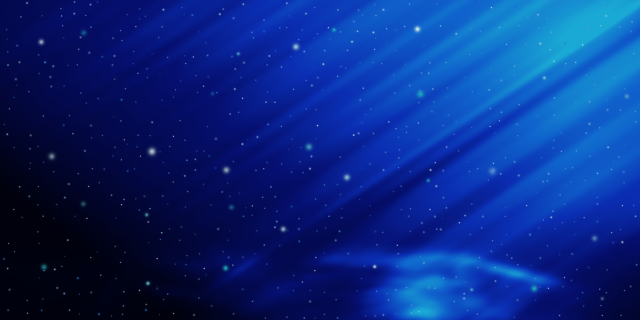
Give the GLSL for this background, as a Shadertoy shader.

```glsl
// Deep blue night sky with slanted light rays, a low glowing cloud and scattered stars.

#define LIGHT_POS vec2(1.80, 0.94)
#define RAY_DIR vec2(0.832, 0.555)
#define RAY_STRENGTH 0.25
#define CLOUD_STRENGTH 0.50
#define STAR_CELLS 27.0
#define STAR_DENSITY 0.50
#define ORB_CELLS 5.0
#define ORB_DENSITY 0.62

const vec3 NIGHT = vec3(0.00, 0.005, 0.05);
const vec3 NAVY  = vec3(0.01, 0.03, 0.27);
const vec3 ROYAL = vec3(0.02, 0.06, 0.44);
const vec3 BLUE  = vec3(0.04, 0.18, 0.70);
const vec3 AZURE = vec3(0.06, 0.39, 0.80);
const vec3 CYAN  = vec3(0.10, 0.66, 0.83);
const vec3 TEAL  = vec3(0.12, 0.68, 0.74);
const vec3 PALE  = vec3(0.82, 0.92, 0.90);

vec2 hash2(vec2 p) {
    vec3 q = fract(p.xyx * vec3(0.1031, 0.1030, 0.0973));
    q += dot(q, q.yzx + 33.33);
    return fract((q.xx + q.yz) * q.zy);
}

float noise(vec2 p) {
    vec2 i = floor(p), f = fract(p);
    f = f * f * (3.0 - 2.0 * f);
    float low = mix(hash2(i).x, hash2(i + vec2(1, 0)).x, f.x);
    float high = mix(hash2(i + vec2(0, 1)).x, hash2(i + vec2(1, 1)).x, f.x);
    return mix(low, high, f.y);
}

float fbm(vec2 p) {
    float sum = 0.0, amp = 0.571;
    for (int i = 0; i < 3; i++) {
        sum += amp * noise(p);
        p = mat2(1.6, 1.2, -1.2, 1.6) * p + 7.3;
        amp *= 0.5;
    }
    return sum;
}

float bump(float x, float centre, float width) {
    float t = (x - centre) / width;
    return exp(-t * t);
}

float blob(vec2 p, vec2 centre, vec2 size) {
    vec2 t = (p - centre) / size;
    return exp(-dot(t, t));
}

// Broad falloff around the light, darker toward the lower right
float skyLight(vec2 p) {
    vec2 d = sqrt((p - LIGHT_POS) * (p - LIGHT_POS) + 0.006);
    float corner = smoothstep(1.4, 2.0, p.x) * smoothstep(0.45, 0.08, p.y);
    return 1.03 - 0.41 * d.x - 0.55 * d.y - 0.30 * corner;
}

// Parallel streaks: across is the distance from the ray through the origin
float rays(vec2 p) {
    float along = dot(p, RAY_DIR);
    float across = dot(p, vec2(-RAY_DIR.y, RAY_DIR.x));
    float broad = noise(vec2(across * 12.0 + 8.0, along * 0.9));
    float fine = noise(vec2(across * 36.0, along * 1.3 + 5.0));
    float streaks = 0.4 * broad + 0.45 * fine - 0.43;
    float beams = 0.34 * bump(across, -0.288, 0.014) + 0.20 * bump(across, -0.22, 0.04)
                - 0.36 * bump(across, -0.36, 0.022) + 0.12 * bump(across, -0.45, 0.04);
    return streaks + beams;
}

// Soft cloud along the bottom, with hot spots
float cloud(vec2 p) {
    vec2 warp = vec2(fbm(p * 3.0), fbm(p * 3.0 + 9.0)) - 0.5;
    float wisps = fbm(vec2(p.x * 4.0, p.y * 10.0) + warp * 1.2);
    float top = 0.23 - 0.13 * smoothstep(1.45, 1.95, p.x) + 0.04 * warp.y;
    float body = smoothstep(top + 0.03, top - 0.09, p.y) * bump(p.x, 1.18, 0.58);
    float spots = 0.60 * blob(p, vec2(1.34, 0.025), vec2(0.08, 0.035))
                + 0.22 * blob(p, vec2(1.34, 0.05), vec2(0.20, 0.09))
                + 0.36 * blob(p, vec2(1.18, 0.19), vec2(0.24, 0.022));
    vec2 q = p - vec2(1.58, 0.155);
    q.y += 0.25 * q.x;
    spots += 0.75 * blob(q, vec2(0.0), vec2(0.14, 0.020));
    return 0.9 * body * smoothstep(0.15, 0.95, wisps) + spots * (0.5 + 0.7 * wisps);
}

vec3 ramp(float light) {
    float t = clamp(light, 0.0, 1.0) * 5.0;
    vec3 c = mix(NIGHT, NAVY, min(t, 1.0));
    c = mix(c, ROYAL, clamp(t - 1.0, 0.0, 1.0));
    c = mix(c, BLUE, clamp(t - 2.0, 0.0, 1.0));
    c = mix(c, AZURE, clamp(t - 3.0, 0.0, 1.0));
    return mix(c, CYAN, clamp(t - 4.0, 0.0, 1.0));
}

// One soft dot per chosen cell; x is coverage, y a random tint
vec2 dots(vec2 p, float cells, float density, float minR, float maxR) {
    vec2 id = floor(p * cells);
    vec2 centre = (id + 0.14 + 0.72 * hash2(id + 17.0)) / cells;
    vec2 pick = hash2(id + 53.0), look = hash2(id + 91.0);
    float radius = max(mix(minR, maxR, look.x * look.x), 0.7 / iResolution.y);
    float cover = blob(p, centre, vec2(radius)) * step(pick.x, density);
    return vec2(cover * mix(0.35, 1.0, pick.y), look.y);
}

void mainImage(out vec4 fragColor, in vec2 fragCoord) {
    vec2 p = fragCoord / iResolution.y;
    float light = max(skyLight(p), 0.0);
    float streaks = rays(p);
    light += RAY_STRENGTH * streaks * smoothstep(0.0, 0.65, light);
    light += CLOUD_STRENGTH * cloud(p) * (1.0 + 0.9 * streaks);
    vec3 color = ramp(light);

    // Small stars, then larger glowing orbs
    vec2 star = dots(p, STAR_CELLS, STAR_DENSITY, 0.0018, 0.0036);
    color = mix(color, mix(AZURE, PALE, star.y), 0.85 * star.x);
    vec2 orb = dots(p, ORB_CELLS, ORB_DENSITY, 0.005, 0.011);
    color = mix(color, mix(TEAL, PALE, smoothstep(0.3, 0.9, orb.y)), orb.x);
    fragColor = vec4(color, 1.0);
}
```
